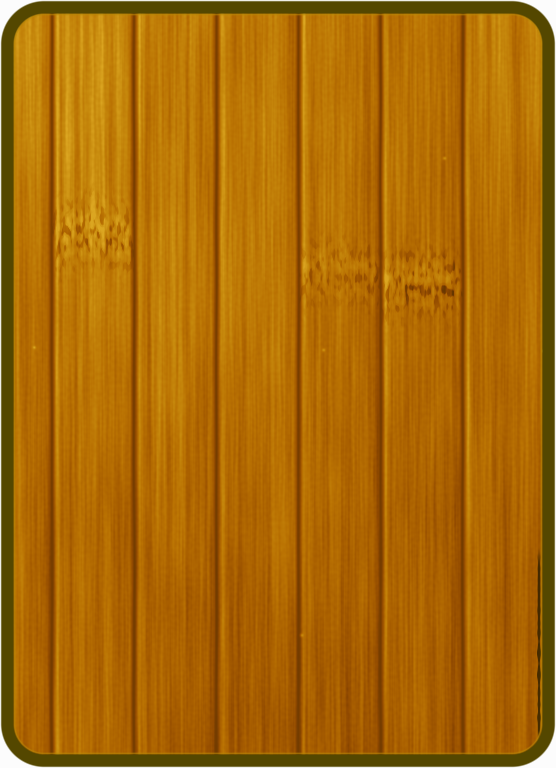
Write a WebGL 2 fragment shader that draws this texture.

```glsl
#version 300 es
precision highp float;
// Seven upright bamboo planks with grain and nodes, in a rounded olive frame.

#define PITCH 0.1478        // plank width, share of canvas width
#define FIRST_SEAM 0.0935   // first seam, share of canvas width
#define FRAME 0.0163        // frame thickness, share of canvas height
#define CORNER 0.056        // outer corner radius, share of canvas height
#define GRAIN 1.0           // strength of the streaks
#define SEAM_WIDTH 0.036    // half width of the groove, share of a plank
#define NODE_HEIGHT 0.040   // half height of a bamboo node
#define BASE_TONE 1.75      // mean position on the wood colour ramp

uniform vec2 u_resolution;
out vec4 fragColor;

const vec3 OLIVE = vec3(0.33, 0.28, 0.0);
const vec3 PAPER = vec3(0.99);
const vec3 RIM = vec3(0.72, 0.53, 0.02);

float hash(vec2 p) {
  vec3 q = fract(p.xyx * vec3(0.1031, 0.1030, 0.0973));
  q += dot(q, q.yzx + 33.33);
  return fract((q.x + q.y) * q.z);
}

vec2 gradient(vec2 cell) {
  float angle = 6.2832 * hash(cell);
  return vec2(cos(angle), sin(angle));
}

float gradientNoise(vec2 p) {
  vec2 i = floor(p), f = fract(p);
  vec2 s = f * f * f * (f * (f * 6.0 - 15.0) + 10.0);
  vec2 e = vec2(1.0, 0.0);
  float low = mix(dot(gradient(i), f), dot(gradient(i + e), f - e), s.x);
  float high = mix(dot(gradient(i + e.yx), f - e.yx), dot(gradient(i + 1.0), f - 1.0), s.x);
  return mix(low, high, s.y);
}

float roundedBox(vec2 p, vec2 halfSize, float radius) {
  vec2 q = abs(p) - halfSize + radius;
  return length(max(q, 0.0)) + min(max(q.x, q.y), 0.0) - radius;
}

float bell(float x) { return exp(-x * x); }

// Wood ramp from groove brown (-1) to pale honey (4)
vec3 woodColor(float t) {
  vec3 c = mix(vec3(0.40, 0.21, 0.0), vec3(0.57, 0.29, 0.0), clamp(t + 1.0, 0.0, 1.0));
  c = mix(c, vec3(0.66, 0.37, 0.0), clamp(t, 0.0, 1.0));
  c = mix(c, vec3(0.73, 0.45, 0.01), clamp(t - 1.0, 0.0, 1.0));
  c = mix(c, vec3(0.78, 0.54, 0.05), clamp(t - 2.0, 0.0, 1.0));
  return mix(c, vec3(0.86, 0.65, 0.13), clamp(t - 3.0, 0.0, 1.0));
}

// Long streaks of several widths, different on each plank
float grain(float u, float y, float plank) {
  float shift = plank * 17.3;
  float streaks = 0.7 * gradientNoise(vec2(u * 5.3, y * 1.7 + shift));
  streaks += 1.1 * gradientNoise(vec2(u * 13.0, y * 1.3 + shift + 5.2));
  streaks += 0.9 * gradientNoise(vec2(u * 24.0, y * 3.1 + shift + 9.7));
  streaks += 0.6 * gradientNoise(vec2(u * 37.0, y * 14.0 + shift));
  return streaks + 0.35 * gradientNoise(vec2(u * 3.0, y * 9.0 + shift));
}

// Band of short dashes where a stem joint crosses planks 1, 4 and 5
float node(float u, float y, float plank) {
  float present = plank == 4.0 ? 0.65 : (mod(plank, 4.0) == 1.0 ? 1.0 : 0.0);
  float across = fract(u) - 0.5;
  float dy = y - (0.715 - 0.0165 * plank) + 0.05 * across * across;
  float dash = gradientNoise(vec2(u * 17.0, y * 62.0));
  dash += 0.5 * gradientNoise(vec2(u * 29.0, y * 95.0 + 3.0));
  float marks = 0.7 * smoothstep(-0.02, -0.4, dash) - 2.1 * smoothstep(0.04, 0.36, dash);
  float ridge = 0.5 * bell((dy - 0.012) / 0.014);
  return present * (bell(dy / NODE_HEIGHT) * marks + ridge);
}

vec3 planks(vec2 uv, vec2 p) {
  float u = (uv.x - FIRST_SEAM) / PITCH + 1.0;
  float plank = floor(u);

  // Broad light: pale upper left, dim lower right, dusky planks 4 and 5
  float tone = BASE_TONE + 1.5 * (uv.y - 0.45) - 0.5 * (uv.x - 0.5);
  tone += 0.5 * (hash(vec2(plank, 7.0)) - 0.5) - 0.6 * bell((plank - 4.5) / 0.9);
  tone += 0.6 * gradientNoise(p * vec2(4.0, 2.5) + 3.0);
  tone += GRAIN * grain(u, uv.y, plank) + 0.3 * gradientNoise(p * 190.0);
  tone += node(u, uv.y, plank);

  // Dark groove with a lit bevel on its right side
  float seam = min(round(u), 6.0);
  float d = u - seam + 0.012 * gradientNoise(vec2(seam * 9.1, uv.y * 6.0));
  tone -= 0.5 * bell((d + 0.06) / 0.07);
  tone = mix(tone, -0.8, 0.92 * bell(d / SEAM_WIDTH));
  tone += 1.1 * bell((d - 0.066) / 0.024);

  // Sparse pale specks
  vec2 cell = floor(p * 32.0);
  vec2 offset = fract(p * 32.0) - 0.3 - 0.4 * vec2(hash(cell + 11.0), hash(cell + 23.0));
  tone += 2.0 * step(0.985, hash(cell)) * bell(length(offset) / 0.07);
  vec3 color = woodColor(tone);

  // Chipped dark line low on the right edge
  float reach = smoothstep(0.035, 0.05, uv.y) * smoothstep(0.29, 0.26, uv.y);
  float chip = 0.0022 + 0.003 * gradientNoise(vec2(uv.y * 70.0, 2.0));
  float wear = reach * smoothstep(chip + 0.0012, chip - 0.0008, abs(uv.x - 0.9695));
  return mix(color, vec3(0.20, 0.13, 0.0), 0.85 * wear);
}

void main() {
  vec2 uv = gl_FragCoord.xy / u_resolution;
  vec2 p = gl_FragCoord.xy / u_resolution.y;
  vec2 halfSize = 0.5 * u_resolution / u_resolution.y;
  float pixel = 1.0 / u_resolution.y;
  float edge = roundedBox(p - halfSize, halfSize - 0.0015, CORNER);

  vec3 color = planks(uv, p);
  color = mix(color, RIM, 0.6 * bell((edge + FRAME + 0.0012) / 0.0012));
  color = mix(color, OLIVE, smoothstep(-pixel, pixel, edge + FRAME));
  color = mix(color, PAPER, smoothstep(-pixel, pixel, edge));
  fragColor = vec4(color, 1.0);
}
```
